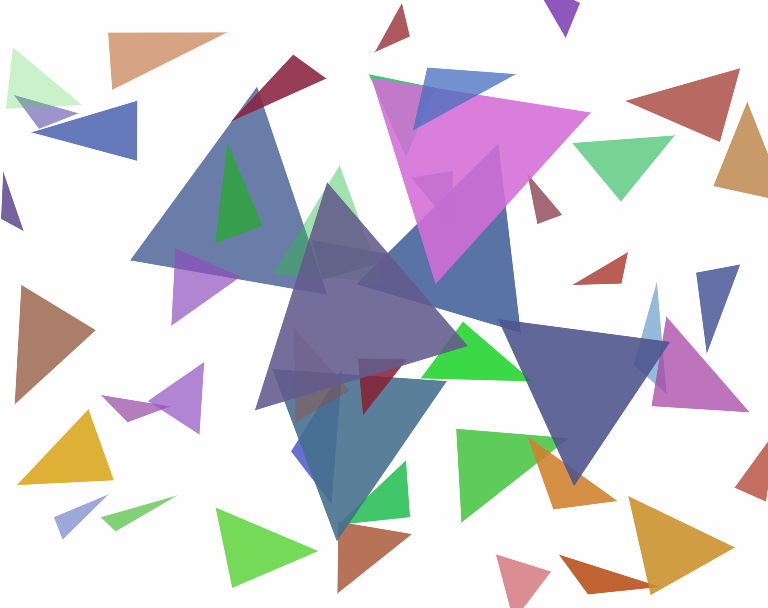
A WebGL 1 fragment shader for this background:

```glsl
precision highp float;

uniform vec2 u_resolution;

const float TAU = 6.2831853;
const vec3 SLATE = vec3(0.34, 0.39, 0.58);
const vec3 ORCHID = vec3(0.83, 0.43, 0.84);

vec3 hash3(float seed) {
  vec3 q = fract((seed + 17.0) * vec3(0.1031, 0.1030, 0.0973));
  q += dot(q, q.yzx + 33.33);
  return fract((q.xxy + q.yzz) * q.zyx);
}

// Signed distance to the line a-b, negative on its left
float edgeDistance(vec2 p, vec2 a, vec2 b) {
  vec2 edge = normalize(b - a);
  vec2 offset = p - a;
  return offset.x * edge.y - offset.y * edge.x;
}

// Corner k of a flattened triangle, before rotation
vec2 corner(float k, float bend, float radius, float squash) {
  float angle = TAU * k / 3.0 + bend;
  return radius * vec2(cos(angle), squash * sin(angle));
}

// Coverage of an irregular triangle; wildness 0 is nearly equilateral
float triangle(vec2 p, float size, float wildness, float seed, float pixel) {
  vec3 form = hash3(seed + 101.0);
  vec3 bend = (hash3(seed + 203.0) - 0.5) * mix(0.45, 1.0, wildness);
  vec3 radius = size * mix(vec3(1.0), hash3(seed + 307.0), mix(0.2, 0.45, wildness));
  float squash = mix(1.0, form.y, mix(0.15, 0.7, wildness));
  float turn = TAU * form.x;
  float c = cos(turn), s = sin(turn);
  p = vec2(c * p.x + s * p.y, c * p.y - s * p.x);

  vec2 a = corner(0.0, bend.x, radius.x, squash);
  vec2 b = corner(1.0, bend.y, radius.y, squash);
  vec2 d = corner(2.0, bend.z, radius.z, squash);
  float dist = max(edgeDistance(p, a, b), max(edgeDistance(p, b, d), edgeDistance(p, d, a)));
  return 1.0 - smoothstep(-0.5 * pixel, 0.5 * pixel, dist);
}

// Weighted choice of ink for the small triangles
vec3 smallInk(float pick) {
  vec3 ink = vec3(0.26, 0.36, 0.66);
  ink = mix(ink, vec3(0.60, 0.22, 0.76), step(0.15, pick));
  ink = mix(ink, vec3(0.62, 0.24, 0.15), step(0.40, pick));
  ink = mix(ink, vec3(0.24, 0.74, 0.28), step(0.63, pick));
  return mix(ink, vec3(0.80, 0.57, 0.14), step(0.87, pick));
}

vec3 paintLarge(vec3 base, vec2 p, float aspect, float index, float pixel) {
  // Low-discrepancy sequence gathered around the middle
  vec2 place = fract(0.5 + index * vec2(0.7549, 0.5698));
  vec2 center = mix(vec2(0.30, 0.25), vec2(0.90, 0.90), place) * vec2(aspect, 1.0);
  vec3 vary = hash3(index + 811.0);
  float isOrchid = step(abs(index - 4.0), 0.5);
  vec3 ink = mix(SLATE + (vary - 0.5) * vec3(0.16, 0.14, 0.08), ORCHID, isOrchid);
  float size = mix(0.20, 0.25, vary.x);
  float cover = triangle(p - center, size, 0.0, index + 900.0, pixel);
  return mix(base, ink, 0.88 * cover);
}

vec3 paintSmall(vec3 base, vec2 p, float aspect, vec2 cell, vec2 grid, float pixel) {
  float seed = cell.x + cell.y * grid.x;
  vec3 place = hash3(seed);
  vec3 look = hash3(seed + 409.0);
  vec2 center = (cell + place.xy) / grid * vec2(aspect, 1.0);
  vec3 ink = smallInk(look.x) + (hash3(seed + 503.0) - 0.5) * 0.24;
  float opacity = mix(0.12, 0.97, sqrt(look.y));
  float size = mix(0.07, 0.17, place.z);
  float cover = triangle(p - center, size, 1.0, seed, pixel);
  return mix(base, clamp(ink, 0.0, 1.0), opacity * cover);
}

void main() {
  vec2 p = gl_FragCoord.xy / u_resolution.y;
  float aspect = u_resolution.x / u_resolution.y;
  float pixel = 1.0 / u_resolution.y;
  vec2 grid = vec2(7.0, 6.0);
  vec3 color = vec3(0.995);

  // Each row of small triangles is followed by one large triangle
  for (int row = 0; row < 6; row++) {
    for (int column = 0; column < 7; column++) {
      vec2 cell = vec2(float(column), float(row));
      color = paintSmall(color, p, aspect, cell, grid, pixel);
    }
    color = paintLarge(color, p, aspect, float(row), pixel);
  }

  gl_FragColor = vec4(color, 1.0);
}
```
